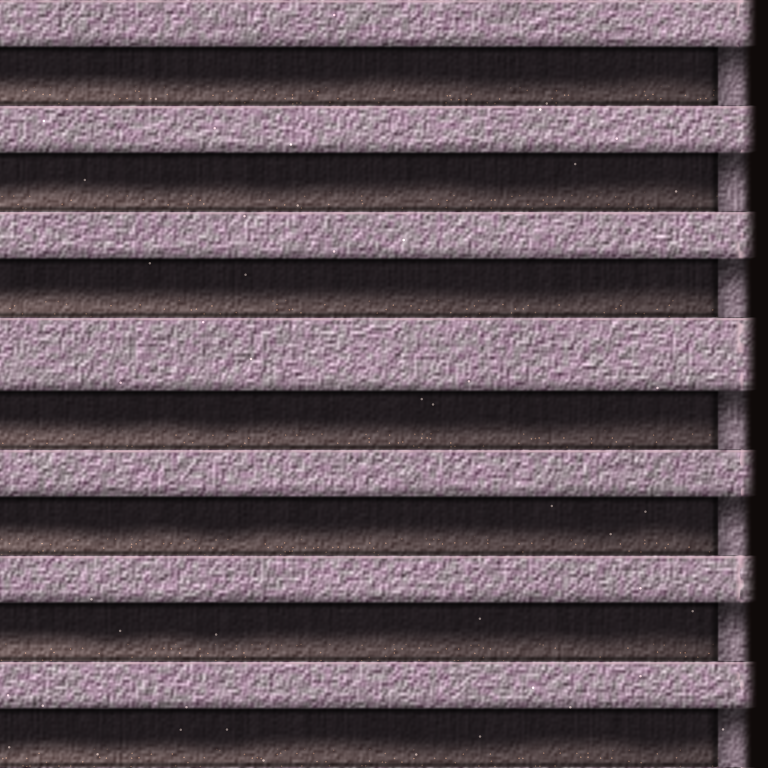
Give the GLSL for this texture, as a Shadertoy shader.

```glsl
// Grainy mauve metal louvre: seven horizontal slats, the middle one taller, with
// shadowed slots and dusty ledges between them and an end post on the right.
// Height is folded into one slat period; embossed value noise makes the grain.

#define PITCH 0.1379         // slat plus slot
#define SLAT 0.0615          // height of a normal slat
#define WIDE_START 0.443     // where the middle slat is stretched, from the top
#define WIDE_EXTRA 0.0342    // added height of the middle slat
#define SLOT_END 0.932       // right end of the slots
#define GRAIN_SCALE 240.0
#define GRAIN_AMOUNT 0.36
#define METAL vec3(0.635, 0.550, 0.602)
#define EDGE vec3(0.830, 0.700, 0.740)
#define SHADOW vec3(0.130, 0.108, 0.120)
#define LEDGE vec3(0.450, 0.375, 0.370)
#define GAP vec3(0.060, 0.038, 0.034)

float hash(vec2 p) {
    vec3 q = fract(p.xyx * vec3(0.1031, 0.1030, 0.0973));
    q += dot(q, q.yzx + 33.33);
    return fract((q.x + q.y) * q.z);
}

float noise(vec2 p) {
    vec2 i = floor(p), f = fract(p);
    f = f * f * (3.0 - 2.0 * f);
    return mix(mix(hash(i), hash(i + vec2(1, 0)), f.x),
               mix(hash(i + vec2(0, 1)), hash(i + vec2(1, 1)), f.x), f.y);
}

// Relief lit from the upper left, roughly -1 to 1.
float emboss(vec2 p) {
    return noise(p) - noise(p + vec2(-0.6, 0.8));
}

// Sparse round flecks; density is the share of cells that hold one.
float flecks(vec2 uv, float cells, float density) {
    vec2 p = uv * cells, id = floor(p);
    vec2 centre = 0.3 + 0.4 * vec2(hash(id + 17.0), hash(id + 41.0));
    float dotMask = 1.0 - smoothstep(0.08, 0.32, length(p - id - centre));
    return dotMask * step(1.0 - density, hash(id + 5.0));
}

float line(float d, float width) {
    return exp(-d * d / (width * width));
}

vec3 slatColor(vec2 uv, float v, float grain) {
    float blotch = noise(uv * vec2(9.0, 22.0)) - 0.5;
    float tint = noise(uv * 110.0 + 30.0) - 0.5;
    vec3 c = METAL * (1.0 + 0.08 * blotch) + GRAIN_AMOUNT * grain;
    c += tint * vec3(0.05, -0.03, 0.04);
    c *= mix(1.0, 0.62, smoothstep(0.70, 1.0, v / SLAT));
    // Worn bright upper edge and right end
    float wear = 0.35 + 0.65 * noise(uv * vec2(70.0, 12.0));
    c = mix(c, EDGE, wear * line(v - 0.0018, 0.0018));
    float chips = smoothstep(0.5, 0.8, noise(uv * vec2(150.0, 75.0)));
    return mix(c, EDGE * 1.1, 0.7 * chips * line(uv.x - 0.964, 0.005));
}

vec3 slotColor(vec2 uv, float depth, float grain) {
    float streak = noise(uv * vec2(260.0, 14.0)) - 0.5;
    float waver = 0.10 * (noise(uv * vec2(14.0, 4.0)) - 0.5);
    float lit = smoothstep(0.42, 0.86, depth + waver) * mix(1.0, 0.52, uv.x);
    vec3 c = SHADOW * (1.0 + 0.25 * streak);
    c = mix(c, LEDGE, lit);
    c += grain * (0.03 + 0.16 * lit);
    // Dust gathers on the ledge
    float dust = flecks(uv, 190.0, 0.10) * smoothstep(0.62, 0.80, depth);
    c += dust * vec3(0.25, 0.18, 0.12);
    // Black line under the slat above, thin seam over the one below
    c *= mix(0.35, 1.0, smoothstep(0.0, 0.13, depth));
    c *= 1.0 - 0.45 * line(depth - 0.95, 0.04);
    return c * (1.0 - 0.5 * line(uv.x - SLOT_END, 0.005));
}

vec3 postColor(vec2 uv, float depth, float grain) {
    float shade = mix(0.30, 0.88, smoothstep(0.0, 0.75, depth));
    shade *= 0.68 + 0.32 * line(uv.x - 0.957, 0.014);
    return (METAL + 0.28 * grain) * shade;
}

void mainImage(out vec4 fragColor, in vec2 fragCoord) {
    vec2 uv = fragCoord / iResolution.xy;
    float soft = max(0.0016, 1.0 / iResolution.y);

    // Fold the height, holding it still inside the stretched middle slat
    float down = 1.0 - uv.y;
    down -= clamp(down - WIDE_START, 0.0, WIDE_EXTRA);
    float v = mod(down, PITCH);
    float depth = clamp((v - SLAT) / (PITCH - SLAT), 0.0, 1.0);

    float grain = emboss(uv * GRAIN_SCALE) * 0.75
                + emboss(uv * GRAIN_SCALE * 0.53 + 9.0) * 0.4;

    // Slots, end post, then slats over both
    vec3 slot = slotColor(uv, depth, grain);
    vec3 post = postColor(uv, depth, grain);
    vec3 color = mix(slot, post, smoothstep(-soft, soft, uv.x - SLOT_END - 0.003));
    float slat = 1.0 - smoothstep(SLAT - 2.0 * soft, SLAT + soft, v);
    slat += smoothstep(PITCH - soft, PITCH, v);
    color = mix(color, slatColor(uv, v, grain), slat);

    // Rounded fall into the dark gap at the right, and stray bright flecks
    float fall = smoothstep(0.965, mix(0.980, 0.987, slat), uv.x);
    color = mix(color, GAP, fall);
    color += 0.4 * flecks(uv + 0.37, 130.0, 0.003) * vec3(1.0, 0.92, 0.85);

    fragColor = vec4(clamp(color, 0.0, 1.0), 1.0);
}
```
